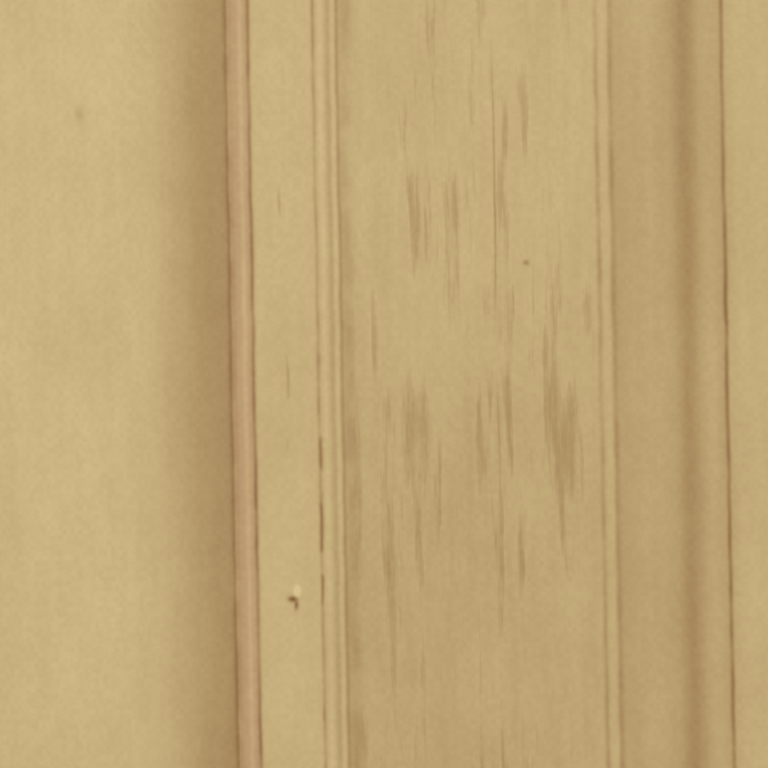
Write a WebGL 1 fragment shader that draws this texture.

```glsl
precision highp float;
// Cream painted wood panelling with slanted mouldings, worn grooves and fine grain.
uniform vec2 u_resolution;

float hash(vec2 p) {
  return fract(sin(dot(p, vec2(127.1, 311.7))) * 43758.5453);
}

float noise(vec2 p) {
  vec2 i = floor(p), f = fract(p);
  f = f * f * (3.0 - 2.0 * f);
  return mix(mix(hash(i), hash(i + vec2(1.0, 0.0)), f.x),
             mix(hash(i + vec2(0.0, 1.0)), hash(i + 1.0), f.x), f.y);
}

float fbm(vec2 p) {
  float sum = 0.0, amp = 0.5;
  for (int i = 0; i < 4; i++) {
    sum += amp * noise(p);
    p = p * 2.03 + 17.3;
    amp *= 0.5;
  }
  return sum;
}

// Soft vertical line centred on c
float line(float x, float c, float w) {
  float d = (x - c) / w;
  return exp(-d * d);
}

// Soft-edged vertical band from a to b
float band(float x, float a, float b, float soft) {
  return smoothstep(a - soft, a + soft, x) - smoothstep(b - soft, b + soft, x);
}

// Round spot with a soft rim
float spot(vec2 p, vec2 c, vec2 r) {
  vec2 d = (p - c) / r;
  return exp(-dot(d, d));
}

void main() {
  vec2 uv = gl_FragCoord.xy / u_resolution;
  // Mouldings lean right towards the bottom
  float x = uv.x - 0.018 * (1.0 - uv.y);
  x += 0.0012 * (noise(vec2(3.0, uv.y * 28.0)) - 0.5);
  float wear = noise(vec2(x * 60.0, uv.y * 34.0));
  float chips = smoothstep(0.45, 0.85, noise(vec2(x * 50.0 + 9.0, uv.y * 45.0)));

  // Broad paint tone: 0 is shaded tan, 1 is pale cream
  float tone = 0.82;
  tone += 0.16 * band(x, -0.1, 0.20, 0.07);
  tone += 0.10 * (uv.y - 0.5);
  tone -= 0.62 * smoothstep(0.17, 0.293, x) * (1.0 - smoothstep(0.291, 0.296, x));
  tone -= 0.12 * band(x, 0.44, 0.775, 0.015) * smoothstep(0.75, 0.25, uv.y);

  // Left bead and flat strip
  tone -= 0.55 * line(x, 0.294, 0.0045) * (0.6 + 0.8 * wear);
  tone -= 0.34 * band(x, 0.297, 0.322, 0.003);
  tone += 0.26 * line(x, 0.311, 0.004);
  tone -= 0.72 * line(x, 0.322, 0.0028) * (0.5 + 0.8 * wear);
  tone += 0.06 * band(x, 0.327, 0.404, 0.003);

  // Thin raised bead
  tone -= 0.38 * line(x, 0.406, 0.0028) * (0.5 + wear);
  tone -= 0.65 * line(x, 0.407, 0.003) * chips * smoothstep(0.75, 0.3, uv.y);
  tone += 0.15 * line(x, 0.415, 0.004);
  tone -= 0.28 * line(x, 0.425, 0.004);
  tone += 0.14 * line(x, 0.431, 0.003);
  tone -= 0.42 * line(x, 0.437, 0.0028);
  tone -= 0.32 * line(x, 0.446, 0.010) * (0.4 + wear);

  // Right moulding: double groove, hollow and raised lip
  tone -= 0.42 * line(x, 0.774, 0.0035) * (0.4 + wear);
  tone -= 0.40 * line(x, 0.792, 0.004) * (0.5 + wear);
  tone -= 0.28 * band(x, 0.792, 0.937, 0.006);
  tone += 0.10 * line(x, 0.835, 0.022);
  tone -= 0.42 * line(x, 0.888, 0.014);
  tone += 0.10 * line(x, 0.918, 0.010);
  tone -= 0.85 * line(x, 0.938, 0.0032) * (0.6 + 0.6 * wear);
  tone -= 0.12 * line(x, 0.945, 0.009);

  // Wood grain, mottling and paint speckle
  float middle = band(x, 0.45, 0.77, 0.02);
  float streak = fbm(vec2(x * 75.0, uv.y * 7.0));
  float patches = fbm(vec2(x * 9.0, uv.y * 4.0) + 5.0);
  tone += 0.22 * (fbm(uv * vec2(16.0, 9.0)) - 0.47);
  tone += (0.12 + 0.18 * middle) * (streak - 0.47);
  tone -= 0.55 * middle * smoothstep(0.50, 0.78, streak) * smoothstep(0.3, 0.65, patches);
  tone += 0.12 * (noise(uv * vec2(190.0, 150.0)) - 0.5);
  tone += 0.06 * (noise(uv * 300.0) - 0.5);

  // Broken hairline cracks in the strip and the middle panel
  float crackX = 0.636 + 0.004 * noise(vec2(uv.y * 5.0, 2.0));
  float crackGaps = smoothstep(0.3, 0.6, noise(vec2(7.0, uv.y * 9.0)));
  tone -= 0.38 * line(x, crackX, 0.0018) * crackGaps;
  float stripX = 0.358 + 0.010 * noise(vec2(uv.y * 12.0, 8.0));
  tone -= 0.40 * line(x, stripX, 0.0025) * chips * band(uv.y, 0.42, 0.78, 0.04);

  // Small dents and a chipped spot
  tone -= 0.8 * spot(uv, vec2(0.685, 0.658), vec2(0.004));
  tone -= 0.35 * spot(uv, vec2(0.103, 0.850), vec2(0.006, 0.009));
  tone -= 1.6 * spot(uv, vec2(0.381, 0.220), vec2(0.006, 0.004));
  tone -= 1.2 * spot(uv, vec2(0.386, 0.212), vec2(0.003, 0.006));
  tone += 0.8 * spot(uv, vec2(0.387, 0.230), vec2(0.004, 0.007));

  vec3 color = mix(vec3(0.64, 0.52, 0.35), vec3(0.80, 0.71, 0.51), clamp(tone, -1.4, 1.25));
  // Rosy tint where the beads are rubbed
  color += vec3(0.015, -0.005, 0.015) * band(x, 0.295, 0.322, 0.004);
  gl_FragColor = vec4(color, 1.0);
}
```
